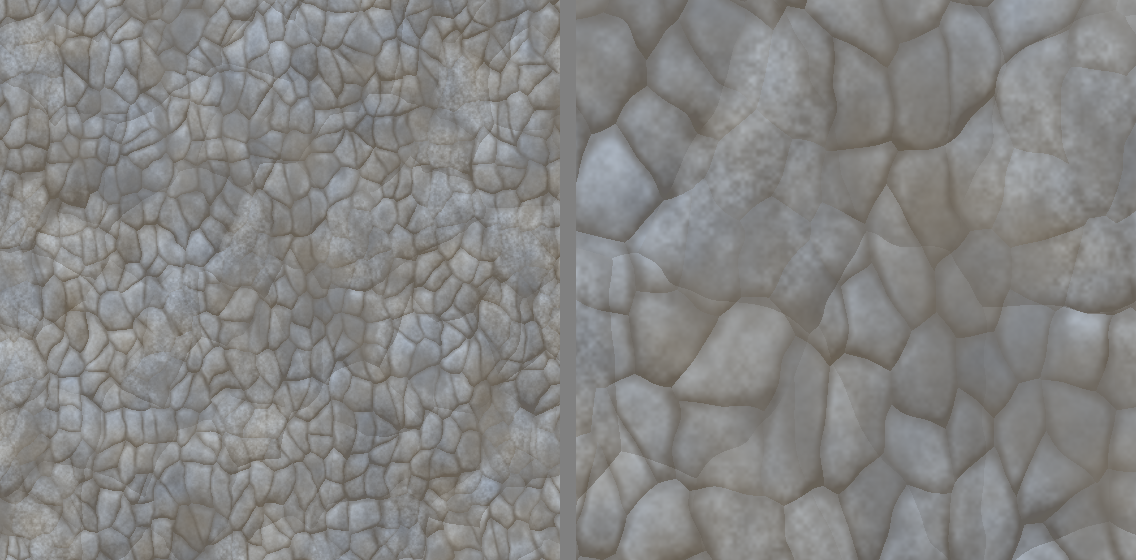
Left: the whole. Right: its middle third, enlarged.
A WebGL 1 fragment shader for this texture:

```glsl
precision highp float;
// Weathered grey rock wall of packed, upright, rounded stones.
// Two warped Voronoi layers give boulders and the stones set in them; each has
// bevels lit from above and soft brown cracks, under mottling, streaks and grain.
uniform vec2 u_resolution;

#define STONE_CELLS vec2(27.0, 18.5)
#define BOULDER_CELLS vec2(10.5, 7.5)
#define JITTER 0.92
#define ROUNDING 15.0
#define CRACK_WIDTH 0.15
#define BASE_TONE 0.585
#define GRAIN 0.30
#define LIGHT_DIR vec2(-0.35, 0.94)
#define DARK_ROCK vec3(0.395, 0.378, 0.355)
#define PALE_ROCK vec3(0.695, 0.718, 0.742)
#define CRACK_BROWN vec3(0.410, 0.380, 0.342)

float hash1(vec2 p) {
  vec3 q = fract(vec3(p.xyx) * 0.1031);
  q += dot(q, q.yzx + 33.33);
  return fract((q.x + q.y) * q.z);
}

vec2 hash2(vec2 p) {
  vec3 q = fract(vec3(p.xyx) * vec3(0.1031, 0.1030, 0.0973));
  q += dot(q, q.yzx + 33.33);
  return fract((q.xx + q.yz) * q.zy);
}

float noise(vec2 p) {
  vec2 i = floor(p), f = fract(p);
  f = f * f * (3.0 - 2.0 * f);
  return mix(mix(hash1(i), hash1(i + vec2(1.0, 0.0)), f.x),
             mix(hash1(i + vec2(0.0, 1.0)), hash1(i + 1.0), f.x), f.y);
}

float fbm(vec2 p) {
  float sum = 0.0, amp = 0.5;
  for (int i = 0; i < 4; i++) {
    sum += amp * noise(p);
    p = p * 2.03 + 17.3;
    amp *= 0.5;
  }
  return sum / 0.9375;
}

vec2 site(vec2 cell) {
  return cell + 0.5 + JITTER * (hash2(cell) - 0.5);
}

// Voronoi stone: x = rounded distance to the rim, yz = rim direction, w = id
vec4 stone(vec2 p) {
  vec2 home = floor(p), nearest = home;
  float best = 9.0;
  for (int y = -1; y <= 1; y++)
    for (int x = -1; x <= 1; x++) {
      vec2 cell = home + vec2(x, y);
      vec2 d = site(cell) - p;
      if (dot(d, d) < best) { best = dot(d, d); nearest = cell; }
    }
  vec2 a = site(nearest) - p, rim = vec2(0.0);
  float total = 1e-6;
  for (int y = -2; y <= 2; y++)
    for (int x = -2; x <= 2; x++) {
      vec2 b = site(nearest + vec2(x, y)) - p;
      vec2 across = b - a;
      float gap = length(across);
      if (gap > 0.001) {
        across /= gap;
        float w = exp(-ROUNDING * dot(0.5 * (a + b), across));
        total += w;
        rim += w * across;
      }
    }
  return vec4(-log(total) / ROUNDING, rim / total, hash1(nearest + 71.7));
}

float bevel(vec4 s) {
  return dot(s.yz, LIGHT_DIR) * exp(-4.5 * max(s.x, 0.0));
}

float crack(vec4 s, float width) {
  return 1.0 - smoothstep(-0.04, width, s.x);
}

void main() {
  vec2 p = gl_FragCoord.xy / u_resolution.y;

  // Warp the layout so that rims bend and wobble
  vec2 bend = vec2(noise(p * 13.0), noise(p * 13.0 + 41.0)) - 0.5;
  vec2 wobble = vec2(noise(p * 55.0 + 9.0), noise(p * 55.0 + 83.0)) - 0.5;
  vec2 q = p + 0.030 * bend + 0.006 * wobble;

  vec4 small = stone(q * STONE_CELLS + 5.0);
  vec4 big = stone(q * BOULDER_CELLS + 40.0);

  // Some boulders stay nearly whole, the others break into stones
  float whole = smoothstep(0.60, 0.75, big.w) * smoothstep(0.0, 0.1, big.x);
  float split = 1.0 - 0.65 * whole;
  float seamFade = 0.45 + 0.9 * noise(p * 38.0 + 3.0);
  float seam = crack(small, CRACK_WIDTH) * split * seamFade;
  float gully = crack(big, 0.11) * smoothstep(0.25, 0.8, big.w);

  // Surface: mottling, rain streaks, fine pitted grain
  float mottle = fbm(p * 9.0 + 20.0) - 0.5;
  float blotch = fbm(p * 42.0 + 60.0) - 0.5;
  float streak = noise(p * vec2(95.0, 11.0)) - 0.5;
  float grain = 0.6 * noise(p * 210.0) + 0.4 * noise(p * 430.0 + 7.0) - 0.5;

  float tone = BASE_TONE + 0.24 * (small.w - 0.5) * split + 0.16 * (big.w - 0.5);
  tone += 0.30 * bevel(small) * split + 0.17 * bevel(big);
  tone += 0.55 * mottle + 0.42 * blotch + 0.14 * streak;
  tone += GRAIN * grain * (0.8 + 0.8 * whole);
  tone -= 0.30 * seam + 0.17 * gully;

  // Sunken hollows lose their contrast in dusty shade
  float hollow = smoothstep(0.52, 0.72, fbm(p * vec2(17.0, 12.0) + 90.0));
  tone = mix(tone, 0.27, 0.6 * hollow);

  vec3 color = mix(DARK_ROCK, PALE_ROCK, clamp(tone, 0.0, 1.1));
  float warmth = fbm(p * 15.0 + 130.0) - 0.5 - 0.12 * bevel(small);
  color += warmth * vec3(0.055, 0.0, -0.085);
  color = mix(color, CRACK_BROWN, 0.32 * clamp(seam + 0.6 * gully, 0.0, 1.0));
  gl_FragColor = vec4(color, 1.0);
}
```
